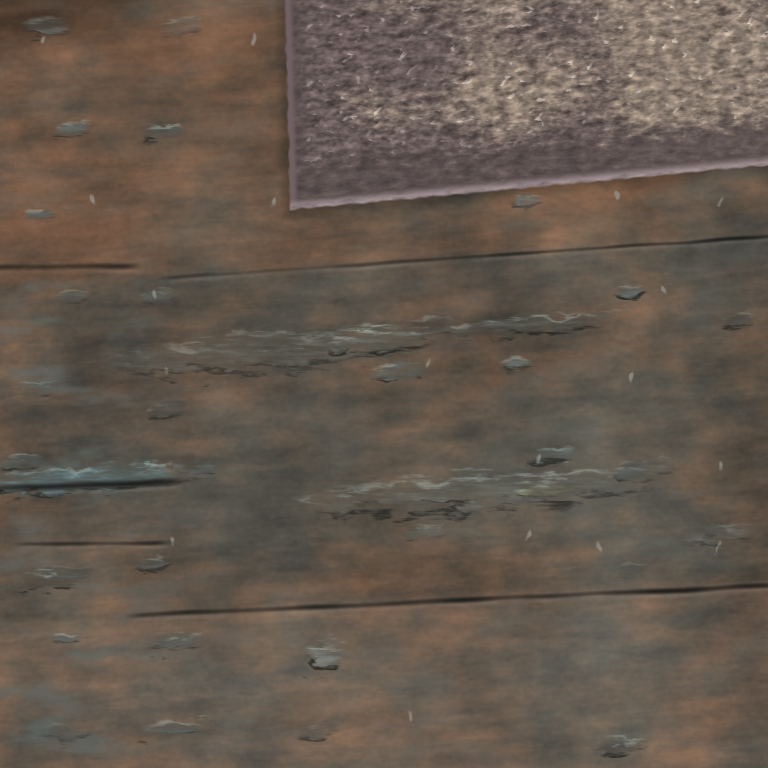
A WebGL 1 fragment shader for this texture:

```glsl
precision highp float;
uniform vec2 u_resolution;

vec2 hash2(vec2 p) {
  p = vec2(dot(p, vec2(127.1, 311.7)), dot(p, vec2(269.5, 183.3)));
  return fract(sin(p) * 43758.5453);
}

// Gradient noise, roughly -0.7 to 0.7
float noise(vec2 p) {
  vec2 i = floor(p), f = fract(p);
  vec2 u = f * f * f * (f * (f * 6.0 - 15.0) + 10.0);
  vec2 e = vec2(1.0, 0.0);
  float a = dot(hash2(i) * 2.0 - 1.0, f);
  float b = dot(hash2(i + e) * 2.0 - 1.0, f - e);
  float c = dot(hash2(i + e.yx) * 2.0 - 1.0, f - e.yx);
  float d = dot(hash2(i + 1.0) * 2.0 - 1.0, f - 1.0);
  return mix(mix(a, b, u.x), mix(c, d, u.x), u.y);
}

float fbm(vec2 p) {
  float sum = 0.0, amp = 0.65;
  for (int i = 0; i < 4; i++) {
    sum += amp * noise(p);
    p = p * 2.03 + 17.3;
    amp *= 0.55;
  }
  return sum;
}

// Dark joint of uneven width and depth with a faint lit lip
vec3 seam(vec3 col, vec2 p, vec2 start, float endX, float slope, float width, float depth) {
  float y = p.y - start.y - slope * (p.x - start.x) + 0.002 * noise(p * vec2(14.0, 3.0));
  float span = smoothstep(start.x, start.x + 0.03, p.x) * (1.0 - smoothstep(endX - 0.03, endX, p.x));
  float wear = 0.5 + 0.5 * smoothstep(-0.3, 0.25, noise(vec2(p.x * 11.0, start.y * 90.0)));
  float core = 1.0 - smoothstep(0.0, width * (0.6 + 0.4 * wear), abs(y));
  float lip = 1.0 - smoothstep(0.0, 0.005, abs(y + width));
  col += 0.05 * lip * span * wear;
  return mix(col, vec3(0.1, 0.1, 0.095), core * span * depth * wear);
}

// Ragged dent: streaky grey fill, dark below and lit above
vec3 gouge(vec3 col, vec2 p, vec2 centre, vec2 size, vec3 fill, float strength) {
  vec2 q = p - centre;
  q.y -= 0.06 * q.x;
  float ragged = fbm(p * vec2(24.0, 60.0));
  float streak = fbm(p * vec2(16.0, 110.0) + 7.0);
  q = q / size + vec2(0.9, 1.5) * ragged;
  float d = length(q);
  float body = 1.0 - smoothstep(0.5, 1.1, d);
  float rim = smoothstep(0.4, 0.8, d) * (1.0 - smoothstep(0.85, 1.2, d));
  float broken = smoothstep(-0.15, 0.2, streak + 0.4 * ragged);
  col = mix(col, fill + 0.22 * streak, body * strength * (0.45 + 0.4 * broken));
  col = mix(col, vec3(0.15, 0.15, 0.135), rim * smoothstep(0.1, 0.6, -q.y) * strength * broken * 0.85);
  return col + vec3(0.13, 0.16, 0.16) * rim * smoothstep(0.2, 0.7, q.y) * strength * broken;
}

vec3 wood(vec2 p) {
  vec2 g = vec2(p.x, p.y - 0.06 * p.x);
  float stain = fbm(g * vec2(4.5, 7.0));
  float grain = fbm(g * vec2(9.0, 45.0) + 4.0);
  float mottle = fbm(p * vec2(16.0, 22.0) + 50.0);
  float fine = noise(g * vec2(75.0, 150.0)) + 0.7 * noise(p * 170.0);
  float upper = smoothstep(0.62, 0.64, g.y);
  float lower = 1.0 - smoothstep(0.17, 0.2, g.y);
  float left = 1.0 - smoothstep(0.05, 0.28, p.x);
  float warmth = 0.22 + 0.42 * upper + 0.2 * lower + 0.2 * left;
  warmth = clamp(warmth + 1.2 * stain + 0.35 * grain + 0.6 * mottle, 0.0, 1.0);
  vec3 col = mix(vec3(0.33, 0.32, 0.29), vec3(0.45, 0.34, 0.265), warmth);
  col *= 1.0 + 0.22 * grain + 0.2 * mottle + 0.07 * fine + 0.45 * fbm(p * 4.5 + 31.0);
  // Dark grime at the upper left corner, pale haze along the bottom
  col *= 1.0 - 0.3 * smoothstep(0.9, 1.0, p.y + 0.15 * stain) * left;
  col += 0.035 * lower;
  // Cool worn film, strongest at the left
  float film = smoothstep(0.0, 0.35, fbm(g * vec2(8.0, 24.0) + 9.0));
  return mix(col, vec3(0.38, 0.41, 0.4), film * (0.2 + 0.45 * left * (1.0 - upper)));
}

vec3 scatterChips(vec3 col, vec2 p) {
  vec2 cell = vec2(0.15, 0.11);
  for (int j = -1; j <= 1; j++) {
    for (int i = -1; i <= 1; i++) {
      vec2 id = floor(p / cell) + vec2(float(i), float(j));
      vec2 r = hash2(id + 3.7), s = hash2(id + 41.2), t = hash2(id + 77.0);
      vec2 centre = (id + 0.2 + 0.6 * r) * cell;
      float present = step(s.x, mix(0.85, 0.35, smoothstep(0.1, 0.4, centre.x)));
      vec2 size = mix(vec2(0.02, 0.01), vec2(0.05, 0.015), s.y * s.y);
      vec3 fill = mix(vec3(0.27, 0.265, 0.25), vec3(0.37, 0.42, 0.42), r.y);
      col = gouge(col, p, centre, size, fill, present * (0.5 + 0.5 * t.x));
      // Tiny pale nicks
      vec2 n = p - (id + 0.2 + 0.6 * t) * cell;
      n.x -= (s.y - 0.5) * n.y;
      float nick = 1.0 - smoothstep(0.3, 1.0, length(n / vec2(0.004, 0.008)) + 1.2 * noise(p * 110.0));
      col = mix(col, vec3(0.58, 0.57, 0.54), nick * step(0.65, t.y) * 0.75);
    }
  }
  return col;
}

vec3 rug(vec2 p, float side, float base) {
  vec2 w = vec2(side, base);
  float weave = fbm(w * vec2(45.0, 100.0));
  float patches = noise(w * vec2(9.0, 12.0));
  float ribs = sin(w.x * 240.0 + 5.0 * noise(w * vec2(14.0, 28.0))) * smoothstep(-0.25, 0.25, patches + weave);
  float fade = smoothstep(0.15, 0.6, side + 0.5 * base + 0.7 * patches + 0.3 * weave);
  vec3 col = mix(vec3(0.4, 0.35, 0.34), vec3(0.59, 0.53, 0.47), fade * (0.75 + 0.2 * ribs));
  col *= 1.0 + 0.75 * weave + 0.3 * noise(w * vec2(130.0, 190.0));
  col += 0.22 * smoothstep(0.2, 0.5, noise(w * vec2(90.0, 120.0) + weave));
  float border = max(1.0 - smoothstep(0.04, 0.08, base + 0.03 * weave), 1.0 - smoothstep(0.01, 0.035, side));
  col = mix(col, vec3(0.345, 0.3, 0.3) * (1.0 + 0.4 * weave), border * 0.85);
  // Bound edge: mauve at the side, paler at the base
  col = mix(col, vec3(0.44, 0.375, 0.39), 1.0 - smoothstep(0.004, 0.013, side));
  float hem = 1.0 - smoothstep(0.004, 0.014, base + 0.01 * weave);
  return mix(col, vec3(0.58, 0.52, 0.53) * (1.0 + 0.5 * weave), hem);
}

void main() {
  vec2 p = gl_FragCoord.xy / u_resolution;
  vec3 col = scatterChips(wood(p), p);

  // Long worn grooves
  vec3 worn = vec3(0.365, 0.37, 0.34);
  col = gouge(col, p, vec2(0.35, 0.54), vec2(0.2, 0.027), worn, 0.7);
  col = gouge(col, p, vec2(0.5, 0.557), vec2(0.07, 0.016), worn, 1.0);
  col = gouge(col, p, vec2(0.69, 0.577), vec2(0.11, 0.014), worn * 0.85, 1.0);
  col = gouge(col, p, vec2(0.62, 0.358), vec2(0.22, 0.027), worn, 0.9);
  col = gouge(col, p, vec2(0.71, 0.361), vec2(0.04, 0.008), vec3(0.5, 0.5, 0.4), 0.8);
  col = gouge(col, p, vec2(0.1, 0.375), vec2(0.17, 0.017), vec3(0.35, 0.43, 0.44), 1.0);
  col = gouge(col, p, vec2(0.42, 0.145), vec2(0.03, 0.022), vec3(0.42, 0.43, 0.41), 1.0);

  // Board joints
  col = seam(col, p, vec2(-0.1, 0.651), 0.19, 0.01, 0.007, 0.95);
  col = seam(col, p, vec2(0.2, 0.637), 1.1, 0.069, 0.0045, 0.4 + 0.45 * smoothstep(0.4, 0.75, p.x));
  col = seam(col, p, vec2(0.16, 0.198), 1.1, 0.047, 0.006, 0.9);
  col = seam(col, p, vec2(-0.1, 0.36), 0.25, 0.04, 0.008, 0.85);
  col = seam(col, p, vec2(0.01, 0.291), 0.23, 0.01, 0.005, 0.75);

  // Rug with its contact shadow
  float side = p.x - 0.378 + 0.026 * (p.y - 0.727);
  float base = p.y - 0.727 - 0.093 * (p.x - 0.378);
  float inside = min(side, base) + 0.003 * noise(p * 70.0);
  col *= 1.0 - 0.2 * smoothstep(-0.018, 0.0, inside);
  col = mix(col, rug(p, side, base), smoothstep(-0.002, 0.002, inside));

  gl_FragColor = vec4(clamp(col, 0.0, 1.0), 1.0);
}
```
